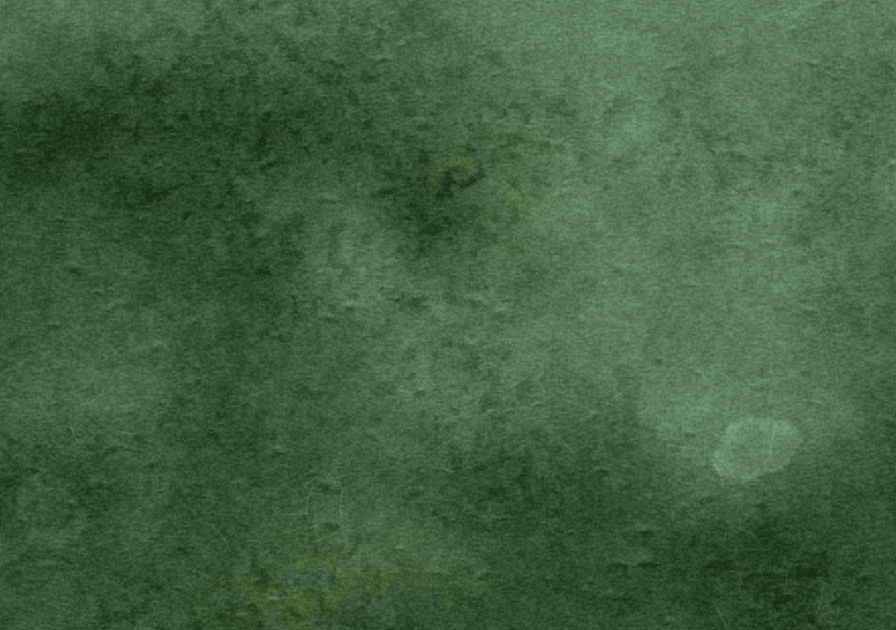
A Shadertoy shader for this texture:

```glsl
const vec3 DEEP_GREEN = vec3(0.13, 0.225, 0.12);
const vec3 PALE_GREEN = vec3(0.45, 0.60, 0.47);
const vec3 OCHRE_TINT = vec3(0.05, 0.03, -0.04);

float hash(vec2 p) {
    vec3 q = fract(vec3(p.xyx) * 0.1031);
    q += dot(q, q.yzx + 33.33);
    return fract((q.x + q.y) * q.z);
}

vec2 hash2(vec2 p) {
    return vec2(hash(p + 17.0), hash(p + 71.0));
}

mat2 rotate(float a) {
    return mat2(cos(a), sin(a), -sin(a), cos(a));
}

float noise(vec2 p) {
    vec2 i = floor(p), f = fract(p);
    f = f * f * (3.0 - 2.0 * f);
    float low = mix(hash(i), hash(i + vec2(1, 0)), f.x);
    float high = mix(hash(i + vec2(0, 1)), hash(i + vec2(1, 1)), f.x);
    return mix(low, high, f.y);
}

float fbm(vec2 p) {
    float sum = 0.0, amp = 0.5;
    for (int i = 0; i < 5; i++) {
        sum += amp * noise(p);
        p = rotate(0.6) * p * 2.03 + 11.7;
        amp *= 0.5;
    }
    return sum / 0.97;
}

// Soft elliptical stain
float stain(vec2 p, vec2 center, vec2 radius) {
    vec2 q = (p - center) / radius;
    return exp(-dot(q, q));
}

// Broad light and dark areas
float clouds(vec2 p) {
    float t = 0.21 + 0.5 * smoothstep(0.4, 1.05, p.x) * smoothstep(0.2, 0.46, p.y);
    t += 0.3 * smoothstep(0.78, 1.0, p.y) * (1.0 - smoothstep(0.5, 1.1, p.x));
    t -= 0.14 * stain(p, vec2(0.10, 0.78), vec2(0.45, 0.06));
    t += 0.27 * stain(p, vec2(0.20, 0.42), vec2(0.17, 0.12));
    t += 0.30 * stain(p, vec2(0.53, 0.66), vec2(0.10, 0.12));
    t += 0.20 * stain(p, vec2(0.63, 0.45), vec2(0.13, 0.16));
    t -= 0.28 * stain(p, vec2(0.73, 0.69), vec2(0.11, 0.10));
    t += 0.24 * stain(p, vec2(0.60, 0.12), vec2(0.20, 0.12));
    t -= 0.12 * stain(p, vec2(1.10, 0.08), vec2(0.40, 0.10));
    t += 0.22 * stain(p, vec2(1.17, 0.31), vec2(0.16, 0.10));
    t -= 0.25 * stain(p, vec2(1.45, 0.45), vec2(0.15, 0.20));
    t -= 0.15 * stain(p, vec2(1.37, 0.80), vec2(0.10, 0.12));
    return t;
}

// Raised specks: lit above, shaded below
float bumps(vec2 p, float scale, float density) {
    vec2 g = p * scale, cell = floor(g);
    float relief = 0.0;
    for (int y = -1; y <= 1; y++)
    for (int x = -1; x <= 1; x++) {
        vec2 id = cell + vec2(x, y);
        vec2 rnd = hash2(id + scale);
        vec2 d = rotate(0.7 * (rnd.x - 0.6)) * (g - id - rnd);
        vec2 q = d / (vec2(0.24, 0.11) * mix(0.6, 1.2, rnd.y));
        q.y += 0.35 * q.x * q.x;
        relief += step(hash(id + 5.0), density) * q.y * exp(-dot(q, q));
    }
    return relief;
}

// Fine curved scratches at random angles
float scratches(vec2 p, float scale, float px) {
    vec2 g = p * scale, cell = floor(g);
    float ink = 0.0;
    for (int y = -1; y <= 1; y++)
    for (int x = -1; x <= 1; x++) {
        vec2 id = cell + vec2(x, y);
        vec2 rnd = hash2(id + 3.0 * scale);
        vec2 q = rotate(6.283 * rnd.x) * (g - id - rnd);
        float dist = abs(q.y - (rnd.y - 0.5) * q.x * q.x) / scale;
        float ends = 1.0 - smoothstep(0.2, 0.75, abs(q.x));
        ink += ends * rnd.y * (1.0 - smoothstep(0.0, 0.0012 + px, dist));
    }
    return ink;
}

// Chipped patch with ragged straight sides
float flake(vec2 p, vec2 center, vec2 size, float angle) {
    vec2 q = abs(rotate(angle) * (p - center)) / size;
    float edge = max(max(q.x, q.y), 0.72 * (q.x + q.y));
    edge += 0.5 * (fbm(p * 28.0) - 0.5);
    return (1.0 - smoothstep(0.85, 1.02, edge)) * (0.55 + 0.45 * smoothstep(0.3, 1.0, edge));
}

void mainImage(out vec4 fragColor, in vec2 fragCoord) {
    float px = 1.0 / iResolution.y;
    vec2 p = fragCoord * px;
    vec2 warp = vec2(fbm(p * 5.0), fbm(p * 5.0 + 40.0)) - 0.5;
    float tone = clouds(p + 0.16 * warp);

    // Mottling, pitted areas and chips
    float worn = smoothstep(0.42, 0.65, fbm(p * 4.0 + 9.0));
    tone += 0.34 * (fbm(p * 9.0 + 3.0) - 0.5) + 0.24 * (fbm(p * 42.0) - 0.5);
    float pitted = max(worn * 0.6, stain(p, vec2(0.74, 0.70), vec2(0.15, 0.12)));
    tone -= 0.26 * pitted * smoothstep(0.52, 0.7, fbm(p * 55.0 + 20.0));
    tone += 0.24 * flake(p, vec2(1.20, 0.29), vec2(0.075, 0.045), -0.35);
    tone += 0.15 * flake(p, vec2(0.08, 0.19), vec2(0.05, 0.07), -0.5);

    // Surface relief, scratches and woven grain
    tone += 0.38 * bumps(p, 17.0, 0.22) + 0.28 * bumps(p, 38.0, 0.12 + 0.3 * worn);
    float scuffed = mix(0.09, 0.25, 1.0 - smoothstep(0.2, 0.6, p.y));
    tone += scuffed * smoothstep(0.4, 0.62, fbm(p * 6.0 + 60.0)) * scratches(p, 19.0, px);
    tone += 0.20 * (noise(p * vec2(130.0, 290.0)) - 0.5) + 0.22 * (noise(p * 310.0) - 0.5);

    vec3 color = mix(DEEP_GREEN, PALE_GREEN, clamp(tone, -0.1, 1.1));
    float aged = stain(p, vec2(0.52, 0.06), vec2(0.18, 0.08)) + stain(p, vec2(0.78, 0.71), vec2(0.09, 0.07));
    color += OCHRE_TINT * aged * smoothstep(0.4, 0.7, fbm(p * 25.0));
    fragColor = vec4(color, 1.0);
}
```
